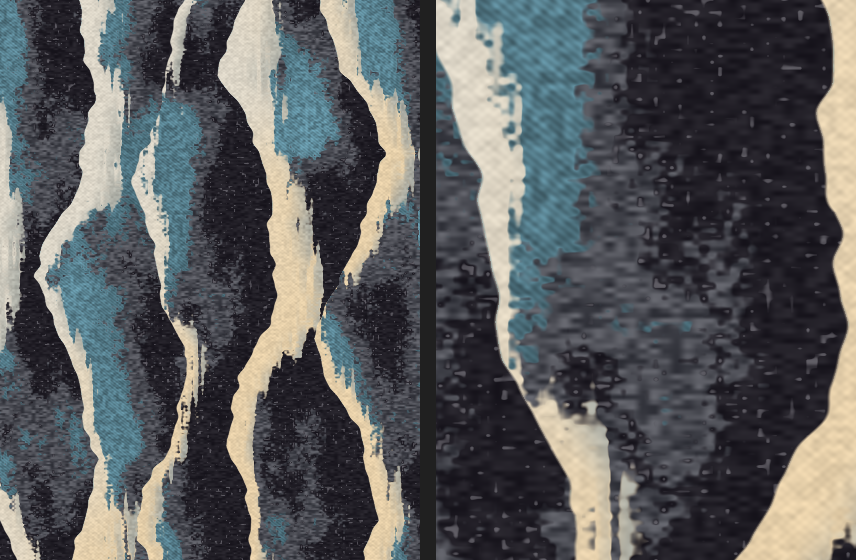
Left: the whole. Right: its middle third, enlarged.
Give the GLSL for this texture, as a WebGL 2 fragment shader.

```glsl
#version 300 es
precision highp float;
// Woven fabric: ragged cream ribbons running down over teal, slate and navy patches.

uniform vec2 u_resolution;
out vec4 fragColor;

const vec3 NAVY = vec3(0.125, 0.115, 0.145);
const vec3 SLATE = vec3(0.29, 0.295, 0.325);
const vec3 TEAL = vec3(0.33, 0.485, 0.54);
const vec3 PALE = vec3(0.65, 0.66, 0.63);
const vec3 CREAM_COOL = vec3(0.86, 0.835, 0.78);
const vec3 CREAM_WARM = vec3(0.90, 0.81, 0.66);
const float SPACING = 0.165;
const float BEND_PERIOD = 0.65;

float hash(vec2 p) {
  vec3 q = fract(vec3(p.xyx) * 0.1031);
  q += dot(q, q.yzx + 33.33);
  return fract((q.x + q.y) * q.z);
}

float valueNoise(vec2 p) {
  vec2 cell = floor(p), f = fract(p);
  f = f * f * (3.0 - 2.0 * f);
  float low = mix(hash(cell), hash(cell + vec2(1, 0)), f.x);
  float high = mix(hash(cell + vec2(0, 1)), hash(cell + vec2(1, 1)), f.x);
  return mix(low, high, f.y);
}

float fbm(vec2 p) {
  float sum = 0.0, amp = 0.5, total = 0.0;
  for (int i = 0; i < 5; i++) {
    sum += amp * valueNoise(p);
    total += amp;
    amp *= 0.55;
    p = p * 2.1 + 17.3;
  }
  return sum / total;
}

float triangleWave(float t) {
  return abs(fract(t) - 0.5) * 4.0 - 1.0;
}

bool isMinor(float id) {
  return mod(id, 3.0) == 1.0;
}

// Jagged left border of a ribbon at height y
float ribbonEdge(float id, float y) {
  float bend = 0.05 * triangleWave((y - 0.83 - 0.18 * id) / BEND_PERIOD);
  float wander = 0.04 * (valueNoise(vec2(y * 9.0, id * 7.0 + 40.0)) - 0.5);
  float jag = 0.010 * (valueNoise(vec2(y * 55.0, id * 7.0 + 80.0)) - 0.5);
  return 0.125 + SPACING * id + bend + wander + jag;
}

float ribbonWidth(float id, float y) {
  float n = valueNoise(vec2(y * 4.5 + 3.0, id * 5.0 + 120.0));
  return isMinor(id) ? mix(-0.035, 0.055, n) : mix(0.012, 0.095, n);
}

// Navy, slate and teal separated by speckled borders
vec3 groundColor(vec2 p, float tone, float grain) {
  float twill = sin((p.x * 0.8 + p.y) * 1150.0);
  float dash = valueNoise(p * vec2(150.0, 330.0) + 9.0) - 0.5;
  vec3 teal = TEAL * (1.0 + 0.42 * (grain - 0.5) + 0.06 * twill);
  teal *= 0.92 + 0.2 * valueNoise(p * vec2(9.0, 4.0) + 60.0);
  vec3 slate = SLATE + 0.24 * dash;
  vec3 navy = NAVY + 0.09 * dash + 0.22 * smoothstep(0.80, 0.97, grain);
  vec3 color = mix(teal, slate, smoothstep(0.13, 0.22, tone));
  return mix(color, navy, smoothstep(0.36, 0.46, tone));
}

vec3 creamColor(vec2 p, float grain) {
  float warmth = smoothstep(-0.2, 0.3, p.x - 0.6 * p.y + 0.15 * (valueNoise(p * 6.0) - 0.5));
  float weave = 0.02 * sin(p.x * 900.0) * sin(p.y * 1100.0);
  return mix(CREAM_COOL, CREAM_WARM, warmth) * (1.0 + weave + 0.12 * (grain - 0.5));
}

void main() {
  vec2 p = gl_FragCoord.xy / u_resolution.y;
  float grain = valueNoise(p * vec2(210.0, 270.0));
  float tongue = valueNoise(p * vec2(32.0, 5.5) + 20.0) - 0.5;
  float streak = valueNoise(p * vec2(160.0, 20.0) + 50.0);
  float ragged = 0.055 * tongue + 0.035 * (streak - 0.5) + 0.012 * (grain - 0.5);

  // Gather ribbon cover, frayed wash and the shadow left of each ribbon
  float cover = 0.0, wash = 0.0, shadow = 0.0;
  for (float id = -1.0; id < 6.0; id++) {
    float d = p.x - ribbonEdge(id, p.y);
    float w = ribbonWidth(id, p.y);
    float body = smoothstep(-0.0015, 0.0015, d) * (1.0 - smoothstep(-0.004, 0.005, d - w - ragged));
    float fray = smoothstep(0.3 * w, w + 0.025, d) * smoothstep(0.25, 0.65, streak + 0.4 * (grain - 0.5));
    wash = mix(wash, fray, body);
    cover = max(cover, body);
    float near = step(d, 0.0) * clamp(1.0 + d / 0.18, 0.0, 1.0);
    shadow = max(shadow, near * (isMinor(id) ? 0.6 : 1.0));
  }

  float patches = fbm(p * vec2(7.0, 4.5) + 5.0) - 0.5;
  float tone = 0.6 * shadow + 1.6 * patches + 0.2 * (grain - 0.5);
  vec3 color = groundColor(p, tone, grain);
  vec3 ribbon = mix(creamColor(p, grain), PALE * (0.9 + 0.2 * grain), wash);
  fragColor = vec4(mix(color, ribbon, cover), 1.0);
}
```
